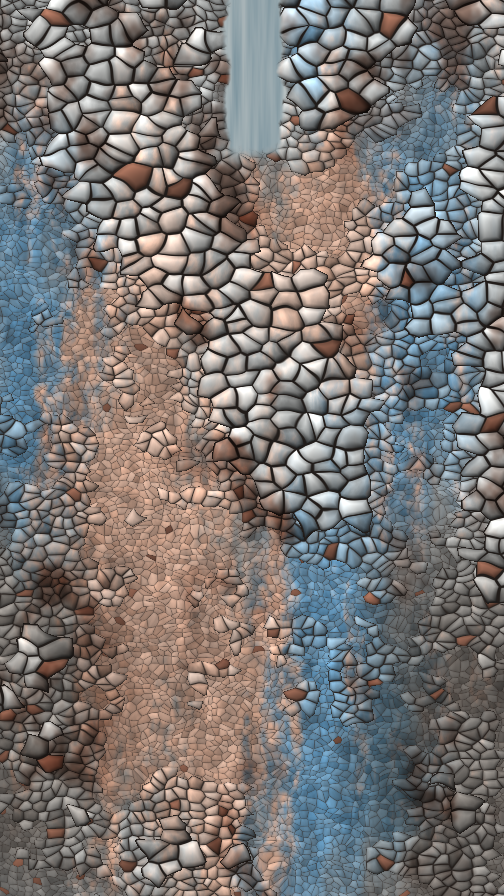
A Shadertoy shader for this texture:

```glsl
// Weathered crackled paint: thick curled plates over finely crazed blue and rust streaks.

float hash(vec2 p) {
    return fract(sin(dot(p, vec2(127.1, 311.7))) * 43758.5453);
}

vec2 hash2(vec2 p) {
    return vec2(hash(p), hash(p + 37.3));
}

float noise(vec2 p) {
    vec2 i = floor(p), f = fract(p);
    f = f * f * (3.0 - 2.0 * f);
    return mix(mix(hash(i), hash(i + vec2(1, 0)), f.x),
               mix(hash(i + vec2(0, 1)), hash(i + vec2(1, 1)), f.x), f.y);
}

float fbm(vec2 p) {
    float sum = 0.0, amp = 0.53;
    for (int i = 0; i < 4; i++) {
        sum += amp * noise(p);
        p = p * 2.03 + 17.1;
        amp *= 0.5;
    }
    return sum;
}

// Soft ellipse: 1 at its centre, 0 at the rim, negative outside
float blob(vec2 p, vec2 centre, vec2 radius) {
    return 1.0 - length((p - centre) / radius);
}

// Paint thickness: thicker paint breaks into larger plates
float thickness(vec2 p) {
    vec2 slanted = p + vec2(0.45 * (p.y - 1.45), 0.0);
    float t = blob(slanted, vec2(0.28, 1.47), vec2(0.24, 0.46));
    t = max(t, blob(p + vec2(0.3 * (p.y - 1.0), 0.0), vec2(0.57, 0.98), vec2(0.23, 0.40)));
    t = max(t, blob(p, vec2(1.0, 1.12), vec2(0.13, 0.80)));
    t = max(t, blob(p, vec2(0.66, 1.74), vec2(0.18, 0.32)));
    t = max(t, 0.6 * blob(p, vec2(0.83, 1.27), vec2(0.15, 0.28)));
    t = max(t, 0.42 * blob(p, vec2(0.06, 0.48), vec2(0.22, 0.50)));
    t = max(t, 0.38 * blob(p, vec2(0.35, 0.06), vec2(0.24, 0.24)));
    t = max(t, 0.32 * blob(p, vec2(0.92, 0.18), vec2(0.20, 0.30)));
    t = max(t, 0.25 * smoothstep(1.4, 1.75, p.y));
    return t + 0.6 * (fbm(p * 13.0) - 0.5);
}

// Voronoi plates: returns the distance to the border in cell units
float plates(vec2 p, out vec2 id, out vec2 centre) {
    vec2 cell = floor(p);
    float nearest = 9.0, edge = 9.0;
    for (int y = -1; y <= 1; y++)
    for (int x = -1; x <= 1; x++) {
        vec2 c = cell + vec2(x, y);
        vec2 site = c + 0.05 + 0.9 * hash2(c);
        float d = length(site - p);
        if (d < nearest) { nearest = d; id = c; centre = site; }
    }
    for (int y = -2; y <= 2; y++)
    for (int x = -2; x <= 2; x++) {
        vec2 c = id + vec2(x, y);
        vec2 toSite = c + 0.05 + 0.9 * hash2(c) - centre;
        if (dot(toSite, toSite) > 0.0001)
            edge = min(edge, dot(centre + 0.5 * toSite - p, normalize(toSite)));
    }
    return edge;
}

// Vertically streaked blue and rust base coat
vec3 baseCoat(vec2 p) {
    float streak = fbm(p * vec2(24.0, 2.6) + 4.0);
    float blotch = fbm(p * vec2(9.0, 5.0) + 9.0);
    float fleck = fbm(p * vec2(75.0, 45.0));
    float warm = max(blob(p, vec2(0.35, 0.66), vec2(0.24, 0.85)),
                     blob(p, vec2(0.62, 1.34), vec2(0.17, 0.33)));
    warm = max(warm, -0.3) + 1.5 * (streak - 0.5) + 0.8 * (blotch - 0.5) + 0.9 * (fleck - 0.5);
    float blue = max(blob(p, vec2(0.64, 0.36), vec2(0.20, 0.62)),
                     blob(p, vec2(0.05, 1.05), vec2(0.22, 0.42)));
    blue = max(blue, blob(p, vec2(0.82, 1.20), vec2(0.17, 0.45)));
    blue = max(blue, blob(p, vec2(0.63, 1.68), vec2(0.08, 0.22)));
    blue = max(blue, -0.5) + 1.3 * (blotch - 0.5) + 0.8 * (streak - 0.5);
    vec3 cool = mix(vec3(0.47, 0.48, 0.48), vec3(0.27, 0.45, 0.58), smoothstep(-0.3, 0.6, blue));
    vec3 col = mix(cool, vec3(0.66, 0.51, 0.43), smoothstep(-0.25, 0.55, warm));
    float grime = max(blob(p, vec2(0.05, 0.38), vec2(0.28, 0.55)),
                      blob(p, vec2(0.93, 0.28), vec2(0.32, 0.55)));
    col *= mix(vec3(1), vec3(0.66, 0.60, 0.56), smoothstep(0.0, 0.6, grime));
    return col * (0.50 + 0.6 * fbm(p * vec2(26.0, 8.0)) + 0.45 * fleck);
}

// Lays one layer of cracked plates over col where the paint is thick enough
vec3 crackle(vec3 col, vec2 p, float scale, float level, float gap, float relief, float pale) {
    vec2 id, centre, size = scale * vec2(0.88, 1.16);
    float edge = plates(p * size, id, centre);
    if (thickness(centre / size) < level) return col;
    float blur = 0.7 * scale / iResolution.x;
    float tone = hash(id + 5.7);
    vec3 face = mix(baseCoat(p), vec3(0.79, 0.79, 0.78), pale * (0.3 + 0.9 * tone));
    if (hash(id + 91.0) < 0.05 * relief * relief) face = vec3(0.47, 0.32, 0.26);
    face *= 0.88 + 0.24 * hash(id + 23.0);
    // Curled plates catch light from the upper left and darken at the rim
    vec2 offset = p * size - centre;
    float rim = 1.0 - smoothstep(0.0, 0.3, edge);
    face *= 1.0 + relief * (0.75 * dot(offset, vec2(-0.5, 0.85)) - 0.36 * rim + 0.1);
    gap *= 0.5 + noise(p * 30.0);
    vec3 gapColor = mix(vec3(0.23, 0.19, 0.17), vec3(0.13, 0.11, 0.10), relief);
    float crack = 1.0 - smoothstep(gap - blur, gap + blur, edge);
    return mix(face, gapColor, crack * mix(0.55 + 0.5 * noise(p * 17.0), 1.0, relief));
}

void mainImage(out vec4 fragColor, in vec2 fragCoord) {
    vec2 uv = fragCoord / iResolution.x;
    vec2 p = uv + 0.018 * (vec2(noise(uv * 23.0), noise(uv * 23.0 + 50.0)) - 0.5);

    // Fine crazing, then medium and large plates
    vec3 col = crackle(baseCoat(p), p, 72.0, -9.0, 0.01, 0.2, 0.2);
    col = crackle(col, p, 45.0, 0.08, 0.04, 0.75, 0.38);
    col = crackle(col, p, 25.0, 0.33, 0.05, 1.0, 0.68);

    // Brown stains gather around the thick paint
    float stain = smoothstep(0.52, 0.75, fbm(uv * vec2(11.0, 8.0) + 31.0));
    col *= mix(vec3(1), vec3(0.62, 0.50, 0.45), stain * smoothstep(-0.1, 0.3, thickness(uv)));

    // Smooth uncracked strip at the top
    float ragged = 0.03 * (fbm(uv * 25.0) - 0.5);
    float strip = smoothstep(0.060, 0.048, abs(uv.x - 0.505) + ragged)
                * smoothstep(1.46, 1.50, uv.y + 2.0 * ragged);
    vec3 stripColor = mix(vec3(0.42, 0.53, 0.58), vec3(0.80, 0.81, 0.80), fbm(uv * vec2(60.0, 3.0)));
    col = mix(col, stripColor, strip);

    fragColor = vec4(clamp(col, 0.0, 1.0), 1.0);
}
```
